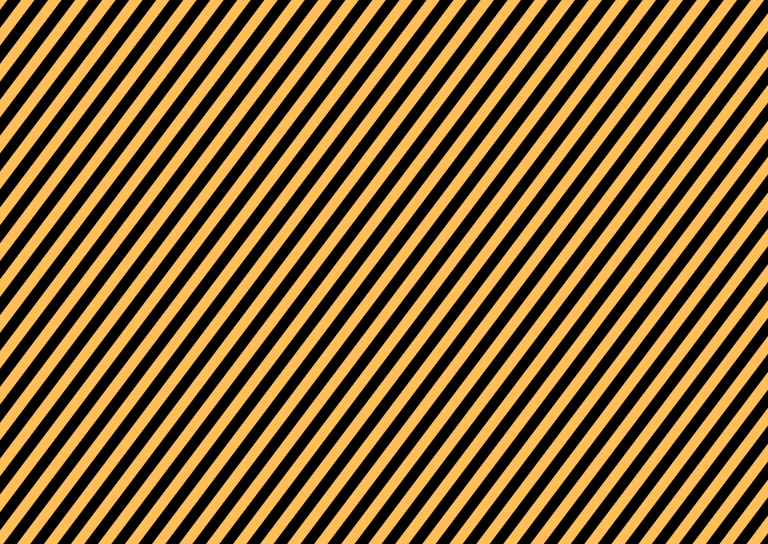
Reproduce this pattern procedurally as a Shadertoy shader.

```glsl
// Diagonal hazard stripes: even amber bands over near-black, leaning right.
// A linear phase counts the stripes; its distance to the nearest band
// centre, measured against one pixel's phase step, gives a smooth edge.

void mainImage(out vec4 fragColor, in vec2 fragCoord)
{
    // Canvas units: height is 1, origin at the lower left
    vec2 p = fragCoord / iResolution.y;

    // Stripe repeats per unit along x and y; the ratio sets the slant
    vec2 frequency = vec2(20.13, -15.16);
    float phase = dot(p, frequency) + 0.13;

    // Distance from the nearest amber band centre, in repeats
    float centreDist = abs(fract(phase + 0.5) - 0.5);

    // Box-filtered edge, about one pixel wide
    float pixelStep = length(frequency) / iResolution.y;
    float amber = clamp((0.248 - centreDist) / pixelStep + 0.5, 0.0, 1.0);

    vec3 color = mix(vec3(0.006, 0.002, 0.0), vec3(0.995, 0.748, 0.352), amber);
    fragColor = vec4(color, 1.0);
}
```
